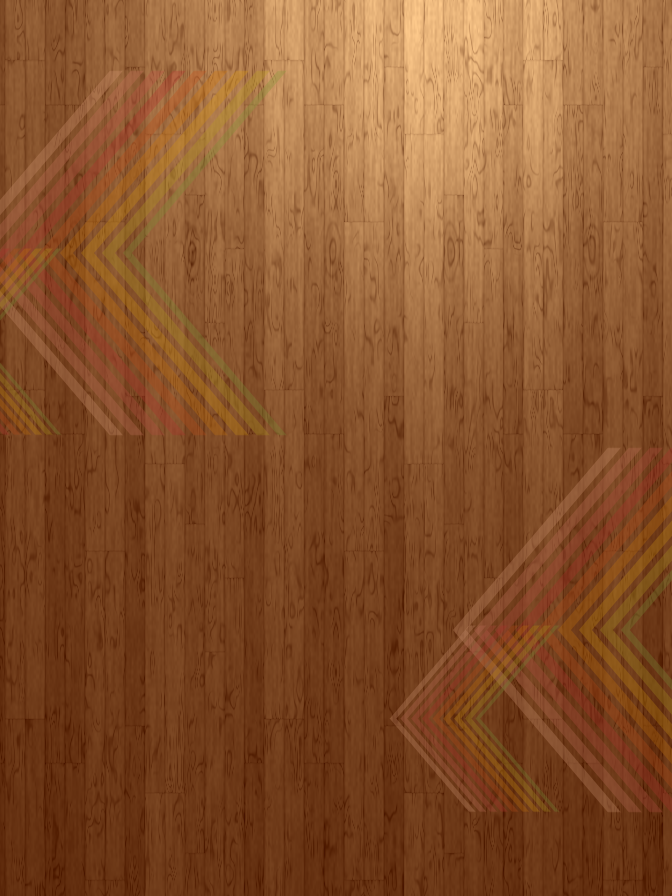
Reproduce this texture procedurally as a Shadertoy shader.

```glsl
// Spotlit vertical wood planks crossed by translucent rainbow chevrons.

const float PLANK = 0.02965;   // plank width, in canvas widths
const float TONES[13] = float[](0.03, 0.02, -0.055, -0.04, 0.0, 0.0, -0.055,
                                0.05, 0.04, 0.0, 0.035, 0.005, -0.05);
const float JOINTS[13] = float[](0.58, 0.58, 0.646, 0.646, 0.33, 0.33, 0.10,
                                 0.20, 0.20, 0.29, 0.48, 0.37, 0.646);

float hash(vec2 p) {
    p = fract(p * vec2(0.1031, 0.1137));
    p += dot(p, p.yx + 33.33);
    return fract((p.x + p.y) * p.x * 17.0);
}

float noise(vec2 p) {
    vec2 i = floor(p), f = fract(p);
    f = f * f * (3.0 - 2.0 * f);
    return mix(mix(hash(i), hash(i + vec2(1, 0)), f.x),
               mix(hash(i + vec2(0, 1)), hash(i + vec2(1, 1)), f.x), f.y);
}

// Pool of light at the top, fading down the wall
float lighting(vec2 p) {
    vec2 d = p - vec2(0.64, 0.0);
    float pool = exp(-d.x * d.x / 0.12 - d.y * d.y / 0.2);
    float edge = smoothstep(0.3, 0.65, abs(p.x - 0.55));
    return mix(0.535, 0.395, p.y / 1.333) + 0.34 * pool - 0.04 * edge;
}

// Relative brightness of the boards: tone, seams, joints, grain and knots
float wood(vec2 p, float px) {
    float u = (p.x - 0.008) / PLANK;
    float column = floor(u);
    int id = int(mod(column, 13.0));
    float v = (p.y - JOINTS[id]) / 0.49;
    float row = floor(v);
    float shade = 1.045 + 1.1 * TONES[id] + 0.05 * (hash(vec2(id, row + 9.0)) - 0.5);

    // Dark gaps between boards
    float side = (0.5 - abs(fract(u) - 0.5)) * PLANK;
    float end = (0.5 - abs(fract(v) - 0.5)) * 0.49;
    shade -= 0.10 * (1.0 - smoothstep(0.0, 0.0012 + px, side));
    shade -= 0.06 * (1.0 - smoothstep(0.0, 0.001 + px, end));

    // Long fibres and broken contour lines
    vec2 g = p + vec2(float(id) * 3.7, row * 5.3);
    float figure = noise(g * vec2(75.0, 7.0)) + 0.35 * noise(g * vec2(150.0, 35.0));
    float lines = pow(0.5 + 0.5 * sin(figure * 34.0), 5.0);
    float breaks = smoothstep(0.35, 0.75, noise(g * vec2(70.0, 32.0) + 40.0));
    shade -= 0.17 * lines * breaks;
    shade += 0.10 * (noise(g * vec2(330.0, 20.0)) - 0.5);
    shade += 0.07 * (noise(g * vec2(420.0, 150.0)) - 0.5);

    // Two elongated knots, repeated across the floor
    for (int i = 0; i < 2; i++) {
        float center = i == 0 ? 0.286 : 0.1096;
        float x = mod(p.x - center + 0.1927, 0.3854) - 0.1927;
        float d = length(vec2(x / 0.013, (p.y - 0.375) / 0.046));
        d += 0.25 * noise(p * vec2(90.0, 45.0));
        float rings = pow(0.5 + 0.5 * sin(d * 13.0 + 1.0), 3.0);
        shade -= 0.22 * rings * exp(-0.9 * d * d);
        shade -= 0.10 * exp(-12.0 * d * d);
    }
    return shade;
}

vec3 rainbow(float t) {
    const vec3 hues[6] = vec3[](vec3(0.86, 0.60, 0.45), vec3(0.78, 0.38, 0.31),
        vec3(0.74, 0.20, 0.17), vec3(0.83, 0.46, 0.05),
        vec3(0.85, 0.63, 0.08), vec3(0.53, 0.58, 0.22));
    float k = clamp(t, 0.0, 1.0) * 5.0;
    int i = min(int(k), 4);
    return mix(hues[i], hues[i + 1], k - float(i));
}

// Nine nested stripes pointing left, cut flat above and below
vec3 chevron(vec3 base, vec2 p, vec2 tip, float size, float light, float px) {
    vec2 d = p - tip;
    float pitch = 0.1153 * size;
    float s = (d.x - 0.85 * abs(d.y)) / pitch;
    float i = floor(s + 0.2);
    float f = s - i;
    float width = i > 7.5 ? 0.42 : 0.62;
    float aa = 0.8 * px / pitch;
    float mask = smoothstep(-aa, aa, f) * (1.0 - smoothstep(width - aa, width + aa, f));
    mask *= step(0.0, i) * step(i, 8.0);
    mask *= 1.0 - smoothstep(-px, px, abs(d.y) - size);
    vec3 ink = rainbow(i / 8.0) * (0.62 + 0.55 * light);
    return mix(base, ink, 0.36 * mask);
}

void mainImage(out vec4 fragColor, in vec2 fragCoord) {
    // Canvas widths, measured down from the top left
    float px = 1.0 / iResolution.x;
    vec2 p = vec2(fragCoord.x, iResolution.y - fragCoord.y) * px;

    float light = lighting(p);
    float l = light * wood(p, px);
    vec3 col = vec3(l, l - 0.205, 0.8 * l - 0.25);

    // The same large and small pair on the right and on the left
    for (int i = 0; i < 2; i++) {
        vec2 shift = float(i) * vec2(-0.741, -0.561);
        col = chevron(col, p, vec2(0.674, 0.9375) + shift, 0.271, light, px);
        col = chevron(col, p, vec2(0.580, 1.0694) + shift, 0.1385, light, px);
    }
    fragColor = vec4(clamp(col, 0.0, 1.0), 1.0);
}
```
